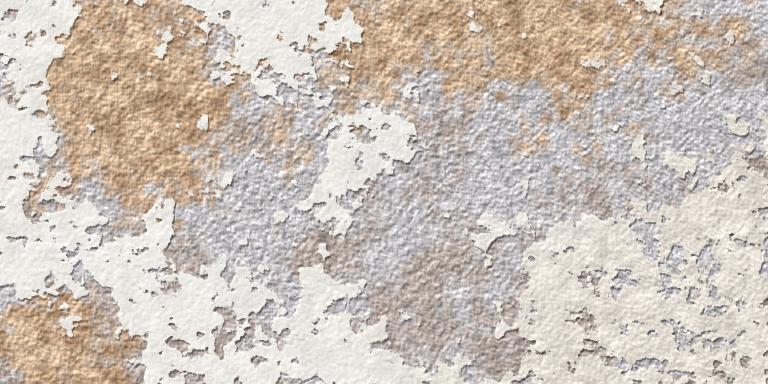
This texture is drawn by a Shadertoy shader. Its source:

```glsl
// Weathered wall: flaking white paint over rough grey and ochre plaster.

const vec3 PAINT_WHITE = vec3(0.925, 0.915, 0.895);
const vec3 PAINT_CREAM = vec3(0.880, 0.855, 0.815);
const vec3 PLASTER_GREY = vec3(0.765, 0.755, 0.765);
const vec3 PLASTER_BROWN = vec3(0.685, 0.620, 0.580);
const vec3 OCHRE_LIGHT = vec3(0.840, 0.710, 0.570);
const vec3 OCHRE_DARK = vec3(0.690, 0.550, 0.420);

const vec2 TO_LIGHT = vec2(-0.0035, 0.0055); // offset toward the light
const float WARP = 0.25;          // wobble of the large regions
const float FLAKE_SCALE = 12.0;
const float FLAKE_SIZE = 1.30;    // strength of the broad flakes
const float RAGGED_SCALE = 30.0;
const float RAGGED = 0.95;        // strength of the torn edges
const float PIT_SCALE = 34.0;
const float GRAIN_SCALE = 105.0;
const float PLASTER_RELIEF = 0.62;
const float PAINT_RELIEF = 0.13;
const float SHADOW = 0.40;
const float EDGE = 0.05;

float hash(vec2 p) {
    return fract(sin(dot(p, vec2(127.1, 311.7))) * 43758.5);
}

float noise(vec2 p) {
    vec2 i = floor(p), f = fract(p);
    f = f * f * (3.0 - 2.0 * f);
    return mix(mix(hash(i), hash(i + vec2(1, 0)), f.x),
               mix(hash(i + vec2(0, 1)), hash(i + vec2(1, 1)), f.x), f.y);
}

// Layered noise, centred on zero.
float fbm(vec2 p) {
    float sum = -0.485, amp = 0.5;
    for (int i = 0; i < 5; i++) {
        sum += amp * noise(p);
        p = mat2(1.6, 1.2, -1.2, 1.6) * p + 17.3;
        amp *= 0.5;
    }
    return sum;
}

// One at the centre, zero on the rim, negative outside.
float blob(vec2 p, vec2 centre, vec2 radius) {
    return 1.0 - length((p - centre) / radius);
}

vec2 warp(vec2 p) {
    return p + WARP * vec2(fbm(p * 4.0), fbm(p * 4.0 + 31.0));
}

// Where the paint has come away in large areas.
float bareRegion(vec2 p) {
    vec2 w = warp(p);
    float bare = blob(w, vec2(0.38, 0.77), vec2(0.29, 0.33));
    bare = max(bare, blob(w, vec2(1.27, 0.77), vec2(0.66, 0.40)));
    bare = max(bare, blob(w, vec2(0.68, 0.55), vec2(0.22, 0.30)));
    bare = max(bare, blob(w, vec2(1.12, 0.25), vec2(0.28, 0.24)));
    bare = max(bare, blob(w, vec2(0.11, 0.10), vec2(0.24, 0.17)));
    bare = max(bare, blob(w, vec2(1.93, 0.96), vec2(0.24, 0.22)));
    bare = clamp(bare * 1.2, -0.30, 0.38);
    // islands of paint left inside
    bare -= 1.1 * max(0.0, blob(w, vec2(0.79, 0.91), vec2(0.25, 0.17)));
    bare -= 0.9 * max(0.0, blob(w, vec2(0.97, 0.60), vec2(0.20, 0.14)));
    return max(bare, -0.34);
}

// Paint coverage: one on paint, zero on plaster.
float paintCover(vec2 p) {
    float flakes = FLAKE_SIZE * fbm(p * FLAKE_SCALE)
                 + RAGGED * fbm(p * RAGGED_SCALE + 50.0) - bareRegion(p);
    float pits = 0.17 + 0.30 * fbm(p * 4.0 + 5.0)
               - fbm(p * PIT_SCALE * vec2(0.85, 1.1) + 60.0);
    return smoothstep(-EDGE, EDGE, min(flakes, pits * 1.5));
}

float grain(vec2 p) {
    return 0.6 * noise(p * GRAIN_SCALE)
         + 0.4 * noise(mat2(1.5, 1.1, -1.1, 1.5) * p * GRAIN_SCALE + 8.0);
}

vec3 plasterColor(vec2 p) {
    vec2 w = warp(p);
    float fine = fbm(p * 36.0 + 40.0);
    float ochre = max(blob(w, vec2(0.36, 0.78), vec2(0.42, 0.44)),
                      blob(w, vec2(1.32, 1.04), vec2(0.66, 0.40)));
    ochre = max(ochre, blob(w, vec2(0.10, 0.10), vec2(0.26, 0.20)));
    ochre = smoothstep(0.0, 0.55, ochre + 1.0 * fbm(p * 8.0 + 40.0) + 0.9 * fine);
    float brown = smoothstep(-0.02, 0.25,
        fbm(p * 6.0 + 70.0) + 0.22 * (0.55 - p.y) + 0.5 * fine);
    vec3 stain = mix(OCHRE_DARK, OCHRE_LIGHT, smoothstep(-0.22, 0.16, fbm(p * 26.0)));
    vec3 base = mix(PLASTER_GREY, PLASTER_BROWN, 0.75 * brown);
    return mix(base, stain, ochre * 0.85);
}

void mainImage(out vec4 fragColor, in vec2 fragCoord) {
    vec2 p = fragCoord / iResolution.y;
    float cover = paintCover(p);
    float coverToLight = paintCover(p + TO_LIGHT);
    float relief = grain(p) - grain(p + TO_LIGHT);

    // Rough plaster, with a few hairline cracks
    vec3 plaster = plasterColor(p) * (1.0 + PLASTER_RELIEF * relief);
    plaster += 0.30 * fbm(p * 62.0 + 3.0);
    float crack = abs(fbm(p * 2.0 + 90.0));
    plaster *= 1.0 - 0.12 * (1.0 - smoothstep(0.001, 0.005, crack));
    plaster *= 1.0 - SHADOW * coverToLight * (1.0 - cover);

    // Smoother paint, creamier and rougher toward the lower right
    float cream = smoothstep(0.6, 1.8, p.x - 0.4 * p.y + 0.8 * fbm(p * 5.0 + 12.0));
    vec3 paint = mix(PAINT_WHITE, PAINT_CREAM, cream);
    paint *= 1.0 + PAINT_RELIEF * (1.0 + 1.2 * cream) * relief;
    paint += (0.10 + 0.12 * cream) * fbm(p * 30.0 + 25.0);
    paint += 0.04 * cover * (1.0 - coverToLight);

    fragColor = vec4(clamp(mix(plaster, paint, cover), 0.0, 1.0), 1.0);
}
```
